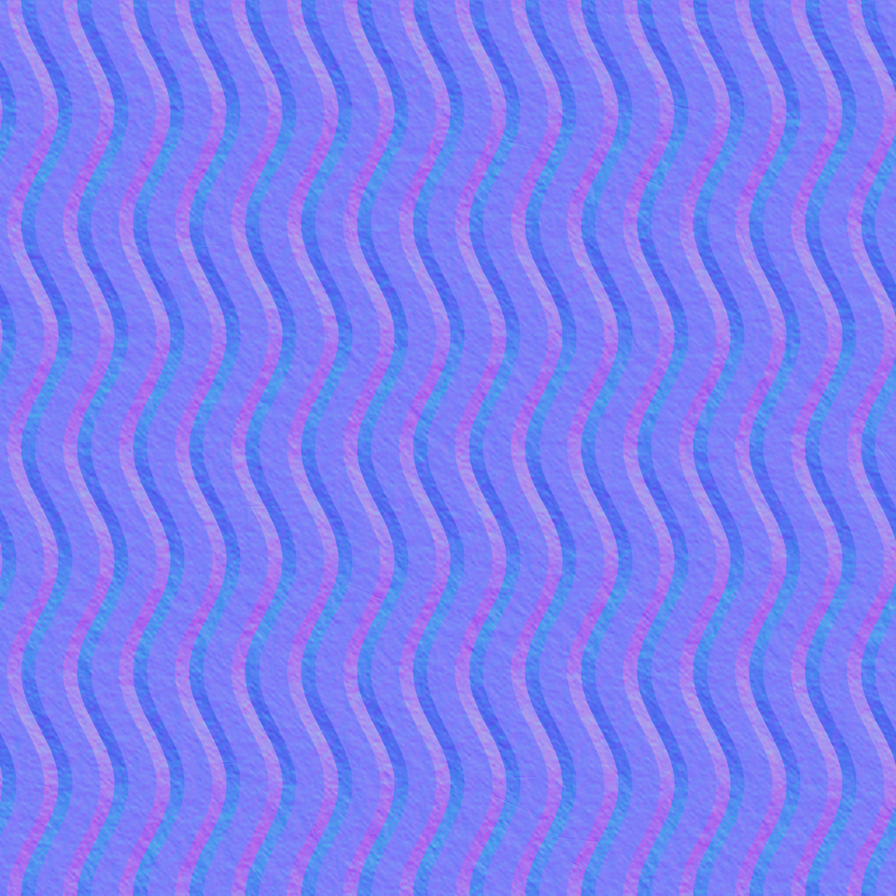
Reproduce this texture map procedurally as a Shadertoy shader.

```glsl
// Tangent-space normal map of sixteen wavy ridges running up a lightly rough wall.
// Each ridge is a triangular profile shifted sideways by a cosine; wrapping noise
// and short scattered creases form a height field whose gradient adds the grain.

const float TAU = 6.2831853;

float hash(vec2 p) {
    return fract(sin(dot(p, vec2(127.1, 311.7))) * 43758.5453);
}

// Value noise that repeats after a whole number of cells
float wrappedNoise(vec2 p, vec2 period) {
    vec2 cell = floor(p), f = fract(p);
    f = f * f * (3.0 - 2.0 * f);
    vec2 lo = mod(cell, period), hi = mod(cell + 1.0, period);
    return mix(mix(hash(lo), hash(vec2(hi.x, lo.y)), f.x),
               mix(hash(vec2(lo.x, hi.y)), hash(hi), f.x), f.y);
}

// Short shallow scratches, scattered and wrapped across the borders
float creases(vec2 uv) {
    float groove = 0.0;
    for (int i = 0; i < 28; i++) {
        vec2 seed = vec2(float(i), 7.0);
        vec2 center = vec2(hash(seed), hash(seed + 19.0));
        float angle = -0.6 + 1.6 * (hash(seed + 41.0) - 0.5);
        vec2 along = vec2(cos(angle), sin(angle));
        vec2 d = fract(uv - center + 0.5) - 0.5;
        float halfLength = mix(0.006, 0.025, hash(seed + 67.0));
        d -= along * clamp(dot(d, along), -halfLength, halfLength);
        groove += 1.0 - smoothstep(0.0, 0.002, length(d));
    }
    return groove;
}

// Plaster relief: fine round grain plus faint wrinkles along the falling diagonal
float plasterHeight(vec2 uv) {
    float height = -0.00015 * creases(uv);
    vec2 diagonal = vec2(uv.x + uv.y, uv.x - uv.y);
    float strength = 0.05;
    for (float freq = 64.0; freq < 300.0; freq *= 2.0) {
        vec2 stretched = vec2(freq, freq * 0.5);
        height += strength / freq * wrappedNoise(uv * freq, vec2(freq));
        height += 0.45 * strength / freq * wrappedNoise(diagonal * stretched, stretched);
        strength *= 1.5;
    }
    return height;
}

// Antialiased step at zero
float edge(float x, float softness) {
    return smoothstep(-softness, softness, x);
}

void mainImage(out vec4 fragColor, in vec2 fragCoord) {
    vec2 uv = fragCoord / iResolution.xy;

    // Position across one ridge: rising side 0 to 0.25, falling side 0.25 to 0.5
    float wave = 4.0 * TAU * uv.y;
    float across = 16.0 * uv.x - 0.46 + cos(wave) / 3.0;
    across = fract(across + 0.25) - 0.25;
    float soft = 12.0 / iResolution.x;
    float rise = edge(across, soft) - edge(across - 0.25, soft);
    float fall = edge(across - 0.25, soft) - edge(across - 0.5, soft);

    // Ridge tilt follows the direction of the wave
    vec2 tilt = 0.33 * (rise - fall) * vec2(1.0, -TAU / 12.0 * sin(wave));

    // Plaster grain, stronger on the sloping sides
    float e = 0.001;
    float here = plasterHeight(uv);
    vec2 grain = vec2(plasterHeight(uv + vec2(e, 0.0)),
                      plasterHeight(uv + vec2(0.0, e))) - here;
    tilt -= grain / e * mix(0.75, 1.2, rise + fall);

    // Encode the normal as colour
    vec3 normal = normalize(vec3(tilt, 1.0));
    fragColor = vec4(normal * 0.5 + vec3(0.492, 0.5, 0.475), 1.0);
}
```
